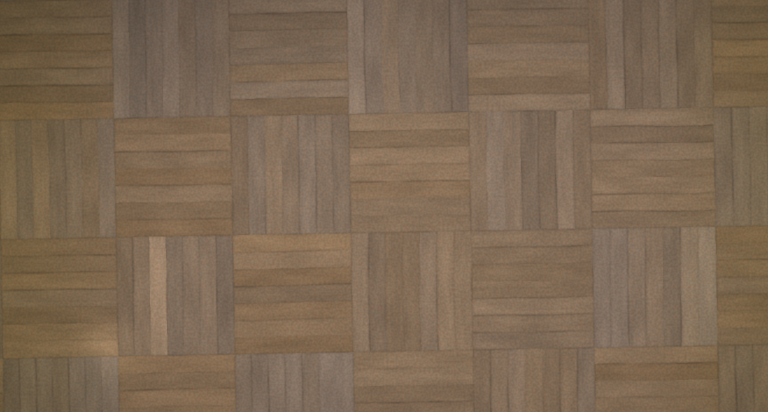
A WebGL 2 fragment shader for this texture:

```glsl
#version 300 es
precision highp float;

#define TILE 0.155
#define SLATS 7.0
#define ANCHOR vec2(0.457, 0.233)
#define TILT 0.018
#define STRETCH 0.044
#define SEAM 0.0014
#define SEAM_DARK 0.17
#define GRAIN 0.055
#define SPECKLE 0.085
#define PALE vec3(0.500, 0.432, 0.378)
#define WARM vec3(0.528, 0.425, 0.320)
#define EDGE_TINT vec3(0.96, 0.96, 0.83)

uniform vec2 u_resolution;
out vec4 fragColor;

float hash(vec2 p) {
    vec3 q = fract(p.xyx * vec3(0.1031, 0.1030, 0.0973));
    q += dot(q, q.yzx + 33.33);
    return fract((q.x + q.y) * q.z);
}

// Gradient noise, roughly -0.7 to 0.7
float cornerSlope(vec2 cell, vec2 offset) {
    float angle = 6.2832 * hash(cell);
    return dot(vec2(cos(angle), sin(angle)), offset);
}

float noise(vec2 p) {
    vec2 i = floor(p), f = fract(p);
    vec2 w = f * f * f * (f * (f * 6.0 - 15.0) + 10.0);
    vec2 e = vec2(1.0, 0.0);
    float low = mix(cornerSlope(i, f), cornerSlope(i + e, f - e), w.x);
    float high = mix(cornerSlope(i + e.yx, f - e.yx), cornerSlope(i + 1.0, f - 1.0), w.x);
    return mix(low, high, w.y);
}

// Soft dark line at a distance from its centre
float seam(float dist, float width) {
    float d = dist / width;
    return exp(-d * d);
}

// Canvas position to tile units, slightly turned and widening to the right
vec2 floorCoords(vec2 p) {
    vec2 d = p - ANCHOR;
    d = vec2(d.x + TILT * d.y, d.y - TILT * d.x);
    d.x *= 1.0 - STRETCH * d.x;
    return d / TILE;
}

vec3 parquet(vec2 p) {
    vec2 q = floorCoords(p);
    vec2 tile = floor(q), f = fract(q);
    float upright = mod(tile.x + tile.y, 2.0);

    // x runs along the slat, y across the slats
    vec2 local = upright > 0.5 ? f.yx : f;
    float across = local.y * SLATS + 0.10 * noise(vec2(local.x * 1.5, 9.0) + tile * 3.7);
    across = clamp(across, 0.0, SLATS - 0.001);
    float slat = floor(across);
    vec2 id = tile * 11.0 + vec2(slat, slat * 5.0) + 211.0;

    // Slat colour: hue, brightness and a few bleached pieces
    float warmth = 0.68 - 0.40 * upright + 0.45 * (hash(id) - 0.5) + 0.4 * (hash(tile + 71.0) - 0.5);
    vec3 wood = mix(PALE, WARM, clamp(warmth, 0.0, 1.0));
    wood *= 0.94 + 0.12 * hash(id + 37.0);
    wood *= 1.0 + 0.15 * upright * step(0.95, hash(id + 83.0));

    // Long fibres and broader stains
    vec2 fibre = vec2(local.x * 2.5, across * 2.5) + id * 1.3;
    float grain = noise(fibre) + 0.6 * noise(fibre * vec2(2.0, 3.0));
    wood *= 1.0 + GRAIN * grain + 0.09 * noise(vec2(local.x * 3.0, across) + id);

    // Broken seams of uneven strength between slats, steadier ones between tiles
    float line = floor(across + 0.5);
    float inner = step(0.5, line) * step(line, SLATS - 0.5);
    float strength = 0.1 + 0.9 * hash(tile * 13.0 + line * 3.0 + 151.0);
    strength *= clamp(0.8 + 1.3 * noise(vec2(local.x * 4.0, line * 1.7) + tile * 7.3), 0.0, 1.2);
    float slatSeam = inner * strength * seam(abs(across - line) * TILE / SLATS, SEAM);
    vec2 border = min(f, 1.0 - f) * TILE;
    float wear = clamp(0.5 + 0.7 * noise(q * 3.0 + 31.0), 0.1, 0.9);
    float tileSeam = wear * seam(min(border.x, border.y), SEAM);
    return wood * (1.0 - SEAM_DARK * max(slatSeam, tileSeam));
}

// Brighter middle, darker upper left, olive sides
vec3 lighting(vec2 uv) {
    vec2 s = uv - vec2(0.52, 0.44);
    float light = 1.04 - 0.42 * dot(s, s);
    light -= 0.10 * smoothstep(0.55, 0.0, length(uv - vec2(0.0, 1.0)));
    light += 0.14 * smoothstep(0.06, 0.0, length((uv - vec2(0.14, 0.155)) * vec2(1.0, 0.6)));
    float side = smoothstep(0.30, 0.54, abs(s.x) + 0.04 * noise(uv * 5.0));
    return light * mix(vec3(1.0), EDGE_TINT, side);
}

void main() {
    // Four samples per pixel smooth every edge
    vec3 color = vec3(0.0);
    for (int i = 0; i < 4; i++) {
        vec2 offset = vec2(i % 2, i / 2) * 0.8 - 0.4;
        color += 0.25 * parquet((gl_FragCoord.xy + offset) / u_resolution.x);
    }
    vec2 p = gl_FragCoord.xy / u_resolution.x;
    color *= lighting(gl_FragCoord.xy / u_resolution);

    // Fine speckle, a little coloured
    float speck = noise(p * 330.0) + 0.5 * noise(p * 190.0 + 40.0);
    float tint = noise(p * 150.0 + 90.0);
    color *= 1.0 + SPECKLE * speck + 0.03 * tint * vec3(1.0, -0.3, -1.0);
    fragColor = vec4(color, 1.0);
}
```
